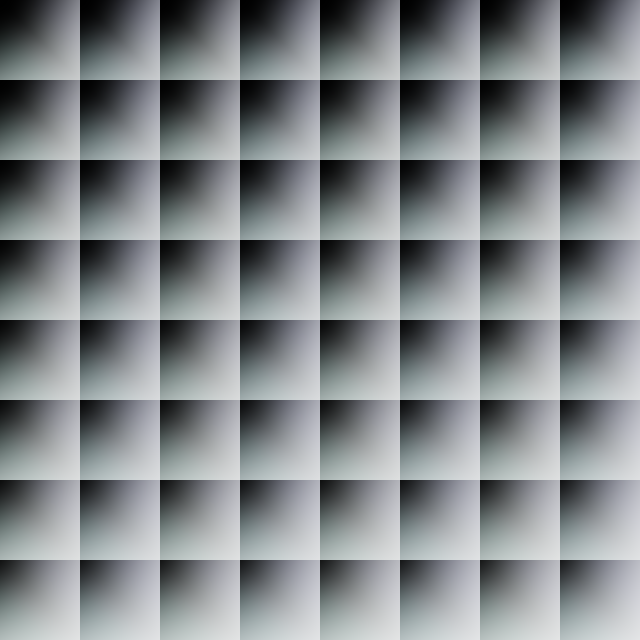
A WebGL 2 fragment shader for this pattern:

```glsl
#version 300 es
precision highp float;
// Eight by eight grid of soft grey gradient tiles, dark at the upper left, lightening from tile to tile.

uniform vec2 u_resolution;
out vec4 outColor;

const float TILES = 8.0;
const int SAMPLES = 2;

const vec3 COOL_TINT   = vec3(-0.010, 0.004, 0.007);
const vec3 VIOLET_TINT = vec3(0.002, -0.007, 0.020);
const vec3 GREEN_TINT  = vec3(-0.022, 0.014, 0.003);
const vec3 BLUE_TINT   = vec3(-0.004, -0.002, 0.010);

// Film-like tone curve: slow toe, steep middle, soft shoulder.
float toneCurve(float x, float slope, float knee) {
    float p = pow(max(x, 0.0), slope);
    return 1.04 * p / (p + knee);
}

// Light grows along both axes, with a crease on the diagonal.
float creasedRamp(vec2 p, float softness) {
    float d = p.x - p.y;
    return 0.5 * (p.x + p.y) + 0.15 * (sqrt(d * d + softness) - sqrt(softness));
}

// Violet grey on the right of the diagonal, green grey below it.
vec3 tintFor(vec2 p, float oddColumn) {
    float side = p.x - p.y;
    vec3 tint = COOL_TINT + BLUE_TINT * oddColumn;
    tint += VIOLET_TINT * smoothstep(0.0, 0.6, side);
    tint += GREEN_TINT * smoothstep(0.0, 0.6, -side);
    return tint;
}

// One tile; level runs from 0 in the first tile to 1 in the last.
vec3 gradientTile(vec2 p, float level, float oddColumn) {
    float light = creasedRamp(p, mix(0.001, 0.03, level)) + 0.27 * level;
    float grey = toneCurve(light, 2.7, 0.30);
    float midtone = 4.0 * grey * (1.0 - grey);
    return vec3(grey) + tintFor(p, oddColumn) * max(midtone, 0.0);
}

// Grid with tiles numbered from the upper left, row by row.
vec3 tileGrid(vec2 uv) {
    vec2 grid = vec2(uv.x, 1.0 - uv.y) * TILES;
    vec2 cell = clamp(floor(grid), 0.0, TILES - 1.0);
    float level = (cell.x + TILES * cell.y) / (TILES * TILES - 1.0);
    return gradientTile(grid - cell, level, mod(cell.x, 2.0));
}

void main() {
    // Average a few samples inside each pixel to smooth the seams.
    vec3 sum = vec3(0.0);
    for (int j = 0; j < SAMPLES; j++) {
        for (int i = 0; i < SAMPLES; i++) {
            vec2 offset = (vec2(i, j) + 0.5) / float(SAMPLES) - 0.5;
            sum += tileGrid((gl_FragCoord.xy + offset) / u_resolution);
        }
    }
    vec3 color = sum / float(SAMPLES * SAMPLES);
    outColor = vec4(clamp(color, 0.0, 1.0), 1.0);
}
```
